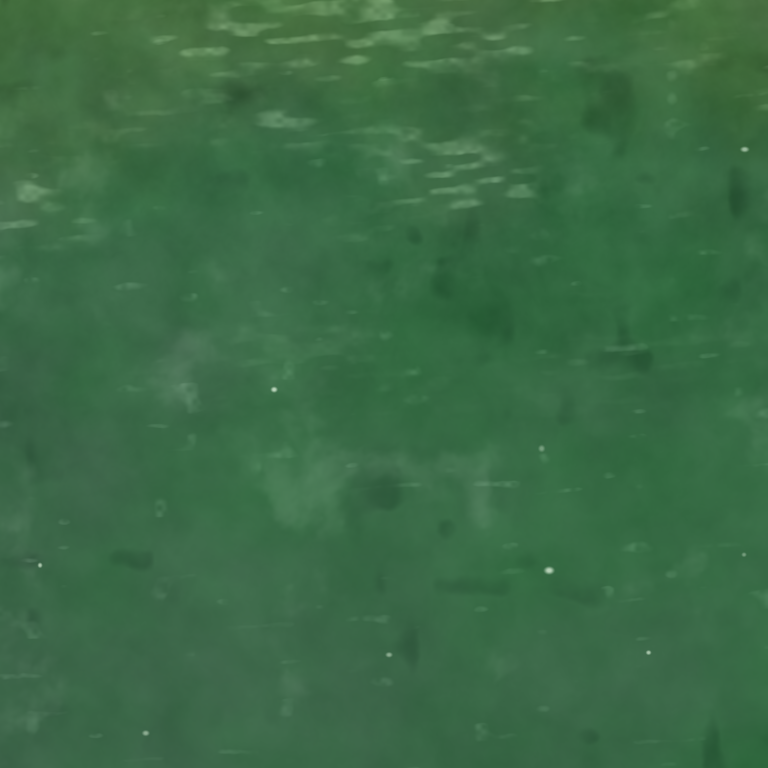
Write a Shadertoy shader that draws this texture.

```glsl
// Weathered green painted surface: soft mottling, pale brushed scuffs and tiny bright chips.

float hash(vec2 p) {
    return fract(sin(dot(p, vec2(127.1, 311.7))) * 43758.5453);
}

float noise(vec2 p) {
    vec2 i = floor(p), f = fract(p);
    f = f * f * (3.0 - 2.0 * f);
    return mix(mix(hash(i), hash(i + vec2(1, 0)), f.x),
               mix(hash(i + vec2(0, 1)), hash(i + vec2(1, 1)), f.x), f.y);
}

// Rotated octaves, centred on zero
float fbm(vec2 p) {
    float sum = 0.0, amp = 0.5;
    for (int i = 0; i < 5; i++) {
        sum += amp * (noise(p) - 0.5);
        p = mat2(1.6, 1.2, -1.2, 1.6) * p + 17.3;
        amp *= 0.55;
    }
    return sum;
}

// Small pale chips, at most one in each cell
float chips(vec2 uv) {
    vec2 cell = floor(uv * 9.0);
    vec2 centre = 0.2 + 0.6 * vec2(hash(cell + 3.1), hash(cell + 8.7));
    vec2 d = (fract(uv * 9.0) - centre) / 9.0;
    d.x *= mix(0.6, 1.4, hash(cell + 5.9));
    float radius = mix(0.003, 0.0055, hash(cell + 1.3));
    float present = step(0.85, hash(cell + 12.4));
    return present * mix(0.45, 1.0, hash(cell + 6.2)) * (1.0 - smoothstep(0.2 * radius, 1.3 * radius, length(d)));
}

void mainImage(out vec4 fragColor, in vec2 fragCoord) {
    vec2 uv = fragCoord / iResolution.y;
    vec2 warped = uv + 0.03 * vec2(fbm(uv * 9.0), fbm(uv * 9.0 + 40.0));

    // Broad colour drift: grey below left, fresh green to the right, olive on top
    float drift = fbm(uv * 3.0 + 5.0);
    vec3 color = mix(vec3(0.235, 0.405, 0.285), vec3(0.205, 0.415, 0.26),
                     smoothstep(0.1, 0.9, 0.55 * uv.x + 0.35 * uv.y + 0.9 * drift));
    float olive = smoothstep(0.68, 1.05, uv.y + 0.35 * fbm(uv * 5.0 + 21.0));
    color = mix(color, vec3(0.265, 0.42, 0.225), 0.85 * olive);

    // Cloudy mottling, rougher towards the top
    float rough = smoothstep(0.2, 0.9, uv.y);
    color += vec3(0.055, 0.065, 0.055) * fbm(warped * 6.0);
    color += vec3(0.06, 0.07, 0.06) * mix(0.7, 1.3, rough) * fbm(warped * 22.0 + 9.0);
    color += vec3(0.05, -0.01, 0.045) * fbm(warped * 8.0 + 63.0);

    // Dark bruises
    float bruise = smoothstep(0.71, 0.95, noise(warped * 26.0 + 31.0)) * smoothstep(-0.1, 0.2, fbm(uv * 6.0 + 77.0));
    color -= vec3(0.045, 0.065, 0.045) * bruise;

    // Hazy pale smudges
    float haze = smoothstep(0.12, 0.36, fbm(warped * 8.0 + 52.0));
    color += vec3(0.07, 0.06, 0.065) * haze;

    // Short scuffs, nearly level, gathered in worn patches of the upper half
    vec2 brushed = uv + vec2(0.0, -0.06 * uv.x + 0.012 * fbm(uv * 12.0));
    float worn = smoothstep(0.0, 0.24, fbm(uv * vec2(5.0, 8.0) + 14.0)) * smoothstep(0.4, 0.8, uv.y);
    float scuff = smoothstep(0.5, 0.9, noise(brushed * vec2(28.0, 95.0)));
    scuff *= 0.4 + 0.6 * noise(uv * vec2(110.0, 140.0));
    color += vec3(0.18, 0.18, 0.17) * scuff * worn;
    color += vec3(0.035, 0.025, 0.025) * worn;

    // Rare stray scuffs anywhere
    float stray = smoothstep(0.86, 0.98, noise(brushed * vec2(24.0, 60.0) + 90.0));
    color += 0.09 * stray * noise(uv * 130.0);

    color = mix(color, vec3(0.74, 0.84, 0.74), chips(uv));
    fragColor = vec4(clamp(color, 0.0, 1.0), 1.0);
}
```
